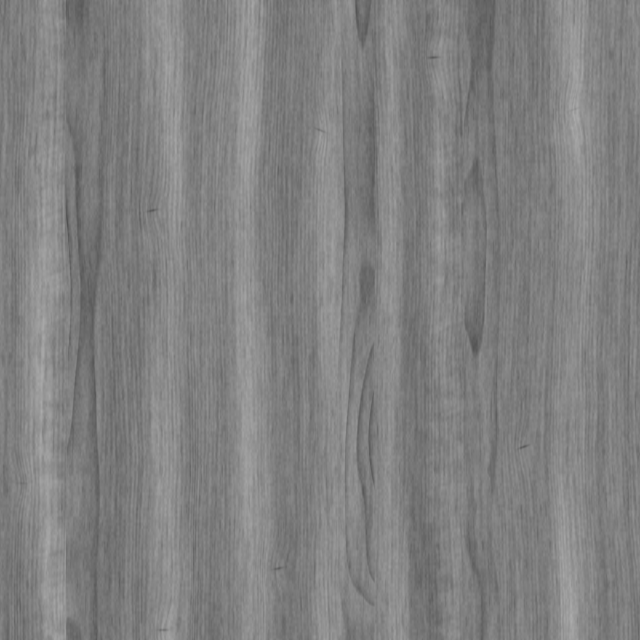
Reproduce this texture procedurally as a Shadertoy shader.

```glsl
// Grey walnut veneer with upright grain: soft light bands over narrow strips,
// fine growth lines, half-cathedral arches cut off at seams, flame ripples,
// small knots and short fibres, all built from value noise.

float hash(vec2 p) {
    vec3 q = fract(p.xyx * 0.1031);
    q += dot(q, q.yzx + 33.33);
    return fract((q.x + q.y) * q.z);
}

float noise(vec2 p) {
    vec2 i = floor(p), f = fract(p);
    f = f * f * (3.0 - 2.0 * f);
    return mix(mix(hash(i), hash(i + vec2(1, 0)), f.x),
               mix(hash(i + vec2(0, 1)), hash(i + vec2(1, 1)), f.x), f.y);
}

// Noise centred on zero, stretched by a frequency per axis
float grain(vec2 p, float fx, float fy) {
    return noise(p * vec2(fx, fy) + fx) - 0.5;
}

// Darkens slowly, then ends in a crisp edge
float growthRing(float phase) {
    float f = fract(phase);
    return f * f * f * (1.0 - smoothstep(0.84, 1.0, f));
}

// Flat tone per strip; some strip edges are crisp, others fade
float stripTone(float x) {
    float s = x * 14.0 + 0.7 * noise(vec2(x * 11.0, 4.0));
    float id = floor(s);
    float fade = 0.04 + 0.6 * hash(vec2(id, 8.0));
    return mix(hash(vec2(id - 1.0, 3.0)), hash(vec2(id, 3.0)),
               smoothstep(0.0, fade, fract(s))) - 0.5;
}

void mainImage(out vec4 fragColor, in vec2 fragCoord) {
    vec2 p = fragCoord / iResolution.y;
    vec2 g = p;
    g.x += 0.022 * grain(p, 5.0, 3.0) + 0.004 * grain(p, 14.0, 11.0);
    float knotShade = 0.0;

    // Knots: a dark tick, a pale patch below, grain bent around it
    for (int i = 0; i < 8; i++) {
        float k = float(i);
        vec2 v = p - vec2((k + hash(vec2(k, 1.7))) / 8.0, hash(vec2(k, 9.3)));
        float lean = hash(vec2(k, 5.1)) - 0.5;
        vec2 tick = vec2(v.x / 0.008, (v.y - lean * v.x) / 0.0022);
        vec2 patchPos = vec2(v.x / 0.014, (v.y + 0.025) / 0.04);
        vec2 bend = v / vec2(0.02, 0.035);
        knotShade += 0.035 * exp(-dot(patchPos, patchPos))
                   - 0.11 * (0.4 + hash(vec2(k, 2.2))) * exp(-dot(tick, tick));
        g.x += 0.009 * sign(lean) * exp(-dot(bend, bend));
    }

    // Straight growth lines with uneven spacing and strength
    float phase = g.x * 150.0 + 2.2 * grain(g, 45.0, 1.5);
    float lines = (0.5 + 0.5 * cos(6.2832 * phase)) * (0.35 + 0.65 * noise(g * vec2(38, 3)));

    // Arched panels: x is the seam, y the side on which the arches lie
    vec2 panels[3] = vec2[3](vec2(0.104, 1), vec2(0.585, -1), vec2(0.725, 1));
    float arches = 0.0, panelMask = 0.0, cutMask = 0.0;
    for (int i = 0; i < 3; i++) {
        float seam = panels[i].x, side = panels[i].y;
        float d = (p.x - seam + 0.004 * grain(p + seam, 3.0, 4.0)) * side;
        float mask = smoothstep(-0.001, 0.001, d) * (1.0 - smoothstep(0.045, 0.075, d));
        float rise = 1.0 - clamp(d / 0.085, 0.0, 1.0);
        float swell = noise(vec2(seam * 40.0, p.y * 3.6)) + 0.35 * noise(vec2(seam * 70.0, p.y * 9.0));
        float rings = d * 80.0 + 5.5 * swell * rise * rise + 0.9 * grain(g, 40.0, 5.0);
        arches += mask * growthRing(rings) * (0.6 + 0.7 * noise(g * vec2(30, 6)));
        panelMask += mask;
        cutMask += mask * max(side, 0.0);
    }

    // Pale bands that wander with height
    float centres[7] = float[7](0.078, 0.262, 0.392, 0.522, 0.615, 0.698, 0.893);
    float bands = 0.0;
    for (int i = 0; i < 7; i++) {
        float k = float(i);
        float width = 0.018 + 0.014 * hash(vec2(k, 6.4));
        float d = (p.x - centres[i] + 0.022 * (noise(vec2(k * 7.0, p.y * 3.0)) - 0.5)) / width;
        bands += exp(-d * d) * (0.65 + 0.6 * noise(vec2(k * 5.0 + 2.0, p.y * 3.5)));
    }
    bands *= 1.0 - 0.75 * cutMask;

    // Flame ripples across the two figured strips
    float flameMask = smoothstep(0.055, 0.07, g.x) * (1.0 - smoothstep(0.098, 0.106, p.x))
                    + smoothstep(0.665, 0.68, g.x) * (1.0 - smoothstep(0.718, 0.727, p.x));
    float flame = grain(p + vec2(0.0, 0.25 * p.x), 22.0, 75.0)
                + 0.6 * grain(p - vec2(0.0, 0.4 * p.x), 30.0, 150.0);

    // Streaks, fibres and pores, from long to short
    float fibres = 0.045 * grain(g, 75.0, 2.5) + 0.05 * grain(g, 210.0, 9.0)
                 + 0.05 * grain(g, 330.0, 60.0) + 0.04 * grain(p, 400.0, 210.0);
    float pores = smoothstep(0.76, 0.95, noise(g * vec2(260, 34)));

    float grey = 0.496 + 0.085 * bands + 0.04 * stripTone(p.x + 0.1 * (g.x - p.x));
    grey += 0.04 * grain(p, 9.0, 2.0) + fibres + knotShade;
    grey += 0.05 * flameMask * flame;
    grey -= mix(0.045 * lines, 0.17 * arches, clamp(panelMask, 0.0, 1.0));
    grey -= 0.035 * pores;
    fragColor = vec4(vec3(clamp(grey, 0.0, 1.0)), 1.0);
}
```
